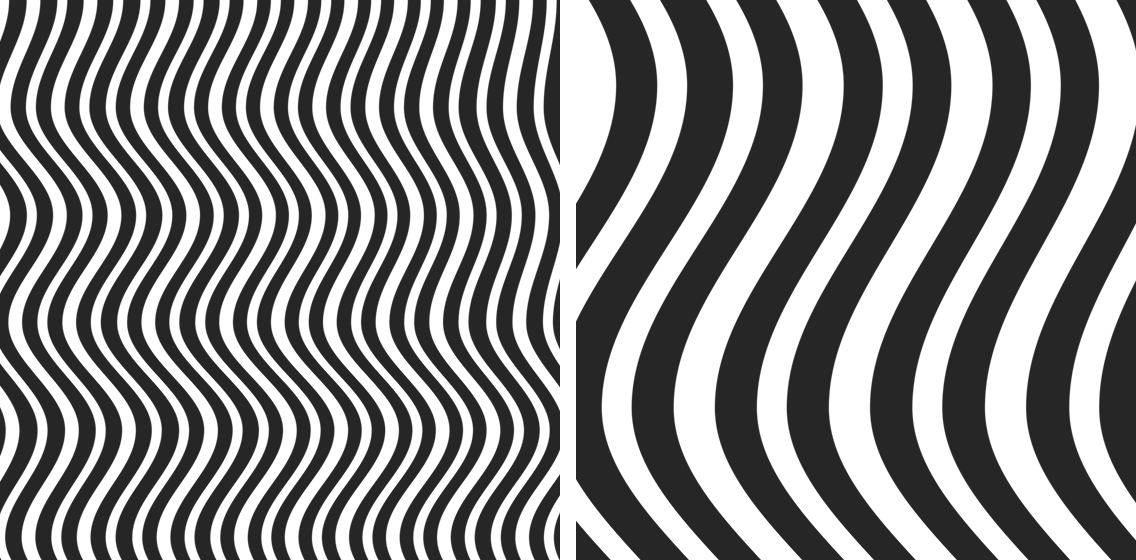
Left: the whole. Right: its middle third, enlarged.
This pattern is drawn by a WebGL 2 fragment shader. Its source:

```glsl
#version 300 es
precision highp float;
// Tall wavy stripes: white ribbons of two widths on a charcoal ground.
// Each ribbon swings between alternating crest and trough levels, where its
// position is a smooth polynomial of the ribbon number, eased in between.

uniform vec2 u_resolution;
out vec4 fragColor;

const vec3 CHARCOAL = vec3(0.15);
const vec3 WHITE = vec3(1.0);
const float PI = 3.14159265;
const float LEVEL_STEP = 0.192;     // height from a crest to the next trough
const float NARROW = 0.0178;
const float WIDE = 0.0245;
const int FIRST_RIBBON = -6;
const int LAST_RIBBON = 23;
const float MIDDLE_RIBBON = 9.0;

// Per level, top to bottom: middle position, pitch, change of pitch
const int LEVELS = 7;
const vec3 LEVEL[LEVELS] = vec3[LEVELS](
    vec3(0.5378, 0.0459, -0.00014),
    vec3(0.4766, 0.0474, 0.00009),
    vec3(0.5690, 0.0450, -0.00007),
    vec3(0.4961, 0.0472, 0.00008),
    vec3(0.6094, 0.0465, -0.00011),
    vec3(0.5208, 0.0461, -0.00004),
    vec3(0.6250, 0.0456, -0.00006));

// Level parameters at a depth below the top edge, with rounded turns
vec3 levelAt(float depth) {
    float s = clamp(depth / LEVEL_STEP, 0.0, float(LEVELS) - 1.001);
    int k = int(s);
    float ease = 0.5 - 0.5 * cos(PI * fract(s));
    return mix(LEVEL[k], LEVEL[k + 1], ease);
}

// Centre of a ribbon; the cubic term spreads the outermost ribbons
float ribbonCentre(float index, vec3 level) {
    float j = index - MIDDLE_RIBBON;
    float spread = 0.000013 * (j + 8.0) * j * (j - 9.0);
    return level.x + j * (level.y + j * level.z) + spread;
}

// Wide ribbons: every third, then every second, in groups of fourteen
float ribbonWidth(int index) {
    int j = (index + 13) % 14;
    int beat = j < 6 ? 3 : 2;
    return j % beat == 0 ? WIDE : NARROW;
}

// Soft-edged coverage of a band
float band(float x, float centre, float width, float blur) {
    return 1.0 - smoothstep(-blur, blur, abs(x - centre) - 0.5 * width);
}

void main() {
    vec2 uv = gl_FragCoord.xy / u_resolution;
    float blur = 0.85 / u_resolution.x;
    vec3 level = levelAt(1.0 - uv.y);

    float ribbons = 0.0;
    for (int i = FIRST_RIBBON; i <= LAST_RIBBON; i++) {
        float centre = ribbonCentre(float(i), level);
        ribbons = max(ribbons, band(uv.x, centre, ribbonWidth(i), blur));
    }

    fragColor = vec4(mix(CHARCOAL, WHITE, ribbons), 1.0);
}
```
